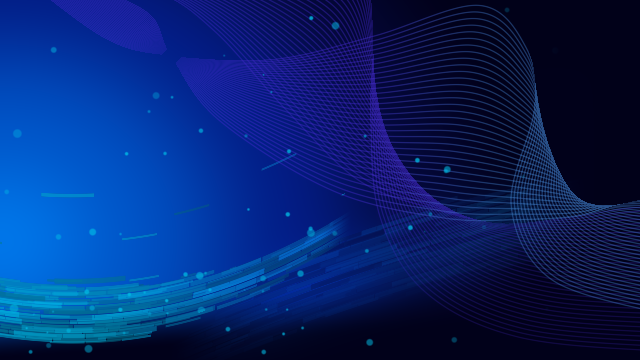
Reproduce this background procedurally as a Shadertoy shader.

```glsl
// Deep blue glow with ruled line ribbons, a curved band of cyan streaks and drifting specks.
#define STRANDS 32.0
#define LINE_WIDTH 0.0035
#define GLOW_CENTRE vec2(0.0, 0.33)
#define AZURE vec3(0.0, 0.46, 0.91)
#define ROYAL vec3(0.0, 0.32, 0.77)
#define INDIGO vec3(0.01, 0.11, 0.52)
#define NAVY vec3(0.015, 0.035, 0.25)
#define NIGHT vec3(0.005, 0.002, 0.10)
#define CYAN vec3(0.0, 0.74, 0.90)
#define VIOLET vec3(0.27, 0.16, 0.82)
#define SKY vec3(0.25, 0.50, 0.80)

// Ribbon control points: xy runs along one edge, zw along the other.
const vec4 FRONT[11] = vec4[11](
    vec4(0.09, 1.04, 0.255, 1.04), vec4(0.30, 0.89, 0.415, 0.96),
    vec4(0.475, 0.845, 0.475, 0.845), vec4(0.76, 0.835, 0.61, 0.665),
    vec4(1.04, 0.90, 0.925, 0.47), vec4(1.33, 0.985, 1.23, 0.395),
    vec4(1.46, 0.87, 1.435, 0.39), vec4(1.485, 0.70, 1.60, 0.40),
    vec4(1.42, 0.43, 1.71, 0.43), vec4(1.53, 0.225, 1.83, 0.45),
    vec4(1.83, 0.13, 1.99, 0.45));
const vec4 BACK[11] = vec4[11](
    vec4(0.21, 1.12, 0.21, 1.05), vec4(0.44, 1.14, 0.44, 1.02),
    vec4(0.74, 1.16, 0.60, 0.91), vec4(0.985, 1.115, 0.79, 0.70),
    vec4(1.035, 0.93, 0.995, 0.50), vec4(1.03, 0.675, 1.205, 0.42),
    vec4(1.055, 0.40, 1.39, 0.38), vec4(1.18, 0.19, 1.575, 0.395),
    vec4(1.435, 0.065, 1.735, 0.42), vec4(1.83, 0.025, 1.92, 0.435),
    vec4(2.1, 0.02, 2.1, 0.44));

float hash(vec2 p) { return fract(sin(dot(p, vec2(127.1, 311.7))) * 43758.5); }
float cross2(vec2 a, vec2 b) { return a.x * b.y - a.y * b.x; }

vec4 spline(vec4 a, vec4 b, vec4 c, vec4 d, float t) {
    return b + 0.5 * t * (c - a + t * (2.0 * a - 5.0 * b + 4.0 * c - d + t * (3.0 * (b - c) + d - a)));
}

// Which side of the rung between both edges the point lies on.
float side(vec2 p, vec4 e) { return cross2(p - e.xy, e.zw - e.xy); }

// Strands of a ruled surface: find every rung through p, then the strand nearest along it.
float ribbon(vec2 p, vec4 k[11], float px) {
    float sum = 0.0, width = max(LINE_WIDTH, px);
    for (int i = 0; i < 10; i++) {
        vec4 a = k[max(i - 1, 0)], b = k[i], c = k[i + 1], d = k[min(i + 2, 10)];
        float t0 = 0.0, g0 = side(p, b);
        for (int j = 1; j <= 8; j++) {
            float t1 = float(j) / 8.0, g1 = side(p, spline(a, b, c, d, t1));
            if ((g0 < 0.0) != (g1 < 0.0)) {
                float lo = t0, hi = t1, gl = g0, gh = g1, t = t0;
                for (int n = 0; n < 3; n++) {
                    t = mix(lo, hi, gl / (gl - gh));
                    float g = side(p, spline(a, b, c, d, t));
                    if ((g < 0.0) == (gl < 0.0)) { lo = t; gl = g; }
                    else { hi = t; gh = g; }
                }
                vec4 e = spline(a, b, c, d, t);
                vec4 de = spline(a, b, c, d, t + 0.01) - spline(a, b, c, d, t - 0.01);
                vec2 rung = e.zw - e.xy;
                float len2 = dot(rung, rung), s = dot(p - e.xy, rung) / max(len2, 1e-5);
                if (len2 > 1e-5 && abs(s - 0.5) < 0.5 + 0.4 / STRANDS) {
                    vec2 along = mix(de.xy, de.zw, s);
                    float gap = abs(cross2(rung, along)) / (length(along) + 1e-6) / STRANDS;
                    float dist = abs(fract(s * STRANDS + 0.5) - 0.5) * gap;
                    sum += (1.0 - smoothstep(0.0, width, dist)) * mix(0.45, 1.0, min(gap / width, 1.0));
                }
            }
            t0 = t1; g0 = g1;
        }
    }
    return min(sum, 1.5);
}

// Broken rows of bars that follow a path; x is coverage, y is shade.
vec2 streaks(float x, float off, float halfWidth, float seed, float px) {
    vec2 result = vec2(0.0);
    for (float l = 0.0; l < 3.0; l++) {
        vec2 size = vec2(0.10 + 0.05 * l, 0.009 + 0.004 * l);
        float row = floor(off / size.y);
        vec2 q = vec2(x / size.x + 9.0 * hash(vec2(row, seed + l)), off / size.y);
        vec2 f = fract(q), id = vec2(floor(q.x), row) + seed + 17.0 * l;
        vec2 edge = smoothstep(vec2(0.0), px / size, min(f, 1.0 - f));
        float density = 0.75 * (1.0 - smoothstep(0.55, 1.1, abs(row * size.y) / halfWidth));
        float bar = edge.x * edge.y * step(hash(id), density);
        result = mix(result, vec2(1.0, hash(id + 5.3)), bar * 0.7);
    }
    return result;
}

void mainImage(out vec4 fragColor, in vec2 fragCoord) {
    vec2 p = fragCoord / iResolution.y;
    float px = 1.0 / iResolution.y;

    // Radial glow from the left, sinking into a dark floor
    float d = length((p - GLOW_CENTRE) * vec2(1.0, 1.15));
    vec3 col = mix(AZURE, ROYAL, smoothstep(0.0, 0.45, d));
    col = mix(col, INDIGO, smoothstep(0.35, 0.85, d));
    col = mix(col, NAVY, smoothstep(0.78, 1.18, d));
    col = mix(col, NIGHT, smoothstep(1.05, 1.5, d));
    col = mix(NIGHT, col, smoothstep(0.0, 0.16, p.y - 0.07 * p.x));

    // Dim wide band rising to the right
    float x1 = p.x - 1.0, far = p.y - (0.24 + 0.33 * x1 - 0.1 * x1 * x1);
    float span = smoothstep(0.45, 0.85, p.x) * (1.0 - smoothstep(1.3, 1.65, p.x));
    col += vec3(0.0, 0.07, 0.14) * span * exp(-far * far * 90.0);
    vec2 bars = streaks(p.x, far, 0.125, 3.0, px);
    vec3 barColor = mix(NAVY, mix(vec3(0.01, 0.27, 0.68), vec3(0.03, 0.27, 0.46), smoothstep(0.9, 1.4, p.x)), bars.y);
    col = mix(col, barColor, bars.x * span * 0.6 * smoothstep(-0.16, 0.04, far));

    // Bright band sweeping up from the lower left
    float near = p.y - (0.125 + 0.4 * (p.x - 0.2) * (p.x - 0.2));
    float thick = mix(0.092, 0.045, smoothstep(0.2, 0.9, p.x));
    float fade = 1.0 - smoothstep(0.88, 0.98, p.x);
    bars = streaks(p.x, near, thick, 41.0, px);
    barColor = mix(CYAN, vec3(0.02, 0.48, 0.86), smoothstep(0.2, 0.85, p.x)) * mix(0.55, 1.08, bars.y);
    col = mix(col, barColor, bars.x * fade * 0.8);

    // Line ribbons
    col = mix(col, VIOLET, 0.38 * ribbon(p, BACK, px) * mix(1.0, 0.6, smoothstep(0.5, 0.2, p.y)));
    col = mix(col, mix(VIOLET, SKY, smoothstep(0.95, 1.4, p.x)), 0.42 * ribbon(p, FRONT, px));

    // Specks scattered near the band and along the left side
    for (float l = 0.0; l < 2.0; l++) {
        float size = 0.1 - 0.045 * l;
        vec2 q = p / size, id = floor(q) + 31.0 * l;
        vec2 spot = 0.25 + 0.5 * vec2(hash(id), hash(id + 7.7));
        float radius = size * mix(0.03, 0.12, hash(id + 2.9));
        float chance = 0.06 + 0.35 * exp(-near * near * 60.0) * (1.0 - smoothstep(0.5, 1.4, p.x));
        float speck = 1.0 - smoothstep(radius - px, radius + px, length(fract(q) - spot) * size);
        col = mix(col, CYAN, speck * step(hash(id + 4.1), chance) * mix(0.3, 0.85, hash(id + 9.4)) * (1.0 - smoothstep(1.1, 1.6, p.x)));
    }
    fragColor = vec4(col, 1.0);
}
```
